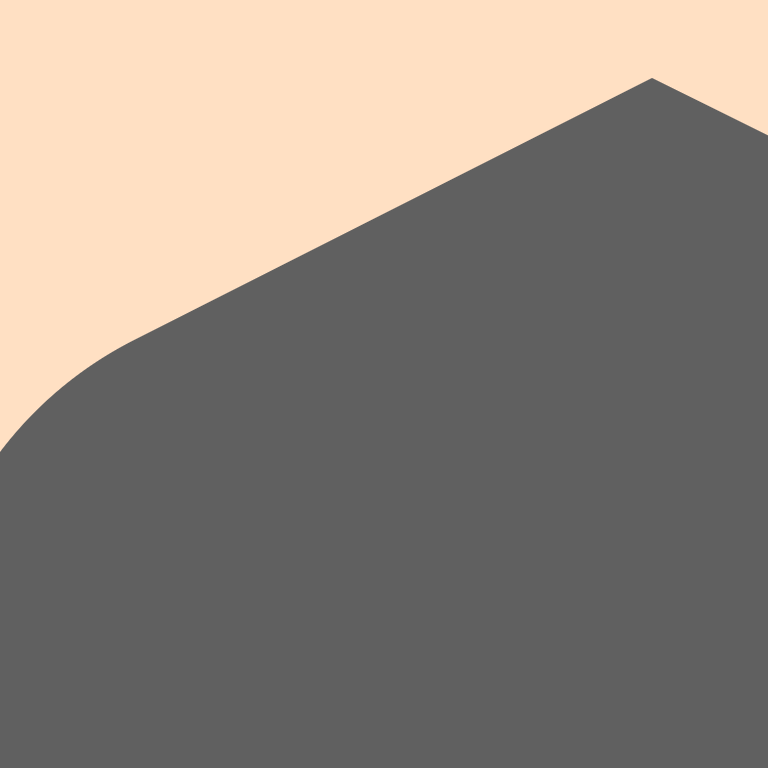
This background is drawn by a WebGL 2 fragment shader. Its source:

```glsl
#version 300 es
precision highp float;
// A flat grey hill with a sharp peak under a peach sky.
// Two half planes form the peak; a circular arc, tangent to the long
// left slope, rounds the shoulder at the left edge.

uniform vec2 u_resolution;
out vec4 outColor;

// Signed distance to the hill outline, negative inside.
float hillDistance(vec2 p) {
    vec2 peak = vec2(0.849, 0.8985);
    vec2 slopeDir = normalize(vec2(1.0, 0.506));
    vec2 slopeNormal = vec2(-slopeDir.y, slopeDir.x);

    // Long left slope
    float left = dot(p - peak, slopeNormal);

    // Rounded shoulder, joined to the slope at the tangent point
    vec2 tangentPoint = peak - 0.756 * slopeDir;
    float radius = 0.504;
    vec2 center = tangentPoint - radius * slopeNormal;
    if (dot(p - tangentPoint, slopeDir) < 0.0) {
        left = length(p - center) - radius;
    }

    // Short right slope
    float right = dot(p - peak, normalize(vec2(0.495, 1.0)));
    return max(left, right);
}

void main() {
    vec2 p = gl_FragCoord.xy / u_resolution;
    float pixel = 1.0 / min(u_resolution.x, u_resolution.y);

    vec3 sky = vec3(1.0, 0.878, 0.765);
    vec3 hill = vec3(0.378);

    // Blend across about one pixel at the outline
    float cover = clamp(0.5 - hillDistance(p) / pixel, 0.0, 1.0);
    outColor = vec4(mix(sky, hill, cover), 1.0);
}
```
